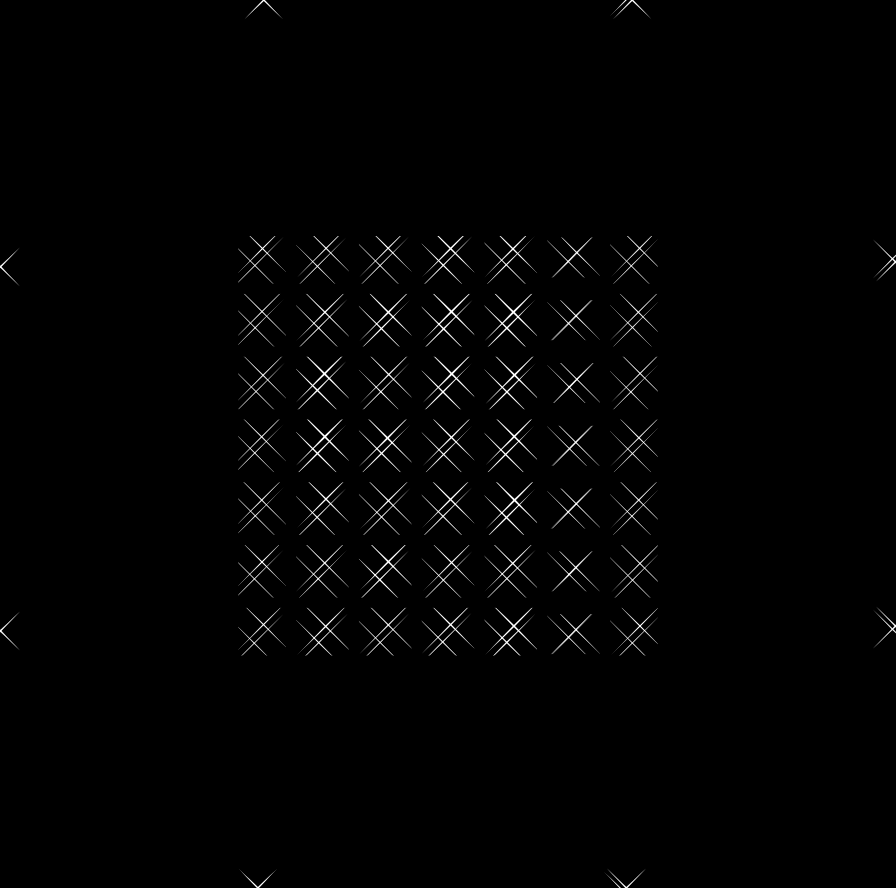
A WebGL 1 fragment shader for this pattern:

```glsl
precision highp float;
// A square lattice of thin diagonal glints on black, with eight lone glints on the rim.
// Each lattice cell crosses two tapered X-shaped stars; a hash varies their place and
// strength, and a box trims them. Lengths are in units of the canvas height.
uniform vec2 u_resolution;

#define PITCH 0.0707
#define CELL_REACH 0.0296
#define FIELD_HALF 0.2362
#define ARM_LENGTH 0.046
#define RIM_ARM 0.031
#define LINE_HALF 0.00085
#define JITTER 0.0022
#define MAIN_STAR vec2(0.0033, 0.0098)
#define SIDE_STAR vec2(-0.0052, -0.0092)

float hash(vec2 p) {
  vec3 q = fract(vec3(p.xyx) * 0.1031);
  q += dot(q, q.yzx + 33.33);
  return fract((q.x + q.y) * q.z);
}

// Pixel coverage of a needle along x that narrows to nothing at both tips.
float needle(vec2 p, float armLength, float halfWidth) {
  float px = 1.0 / u_resolution.y;
  float w = halfWidth * max(1.0 - abs(p.x) / armLength, 0.0);
  float d = abs(p.y);
  return clamp(0.5 + (w - d) / px, 0.0, 1.0) - clamp(0.5 - (w + d) / px, 0.0, 1.0);
}

// Two needles crossed on the diagonals.
float star(vec2 p, float armLength, float halfWidth) {
  vec2 q = vec2(p.x + p.y, p.y - p.x) * 0.70711;
  float a = needle(q, armLength, halfWidth);
  float b = needle(q.yx, armLength, halfWidth);
  return a + b - a * b;
}

// Soft-edged box mask.
float box(vec2 p, vec2 halfSize) {
  vec2 d = (halfSize - abs(p)) * u_resolution.y + 0.5;
  return clamp(min(d.x, d.y), 0.0, 1.0);
}

float lattice(vec2 p) {
  vec2 id = clamp(floor(p / PITCH + 0.5), -3.0, 3.0);
  vec2 q = p - id * PITCH;
  vec2 seed = id + 11.0;
  vec2 wobble = vec2(hash(seed), hash(seed + 37.0)) - 0.5;

  // The second column from the right is flatter; outer columns are fainter.
  float flatColumn = 1.0 - step(0.5, abs(id.x - 2.0));
  float outer = max(flatColumn, step(2.5, abs(id.x)));
  float strength = mix(0.75 + 0.5 * hash(seed + 71.0), 0.7, outer);
  vec2 reach = vec2(CELL_REACH, mix(CELL_REACH, 0.0225, flatColumn));
  vec2 squash = vec2(1.0, mix(1.0, 0.5, flatColumn));

  float mainStar = star(q - MAIN_STAR * squash - wobble * JITTER,
                        ARM_LENGTH, LINE_HALF * strength);
  float sideStar = star(q - SIDE_STAR * squash + wobble.yx * JITTER,
                        ARM_LENGTH, LINE_HALF * strength * 0.8);
  float light = max(mainStar, sideStar) + 0.4 * min(mainStar, sideStar);
  return light * box(q, reach) * box(p, vec2(FIELD_HALF));
}

// Lone stars cut by the canvas edge, doubled on the right side.
float rim(vec2 p) {
  vec2 side = vec2(p.x < 0.0 ? -1.0 : 1.0, p.y < 0.0 ? -1.0 : 1.0);
  float right = step(0.0, p.x);
  float low = step(p.y, 0.0);
  vec2 twin = vec2(-0.0035, 0.0035 * side.y);
  vec2 ends = p - vec2(side.x * 0.2075 - low * 0.0066, side.y * 0.5);
  vec2 flanks = p - vec2(side.x * 0.504, side.y * 0.205 - (1.0 - right) * 0.0055);
  float light = max(star(ends, RIM_ARM, LINE_HALF), star(flanks, RIM_ARM, LINE_HALF));
  float second = max(star(ends - twin, RIM_ARM, LINE_HALF * 0.8),
                     star(flanks - twin, RIM_ARM, LINE_HALF * 0.8));
  return max(light, second * right);
}

void main() {
  vec2 p = (gl_FragCoord.xy - 0.5 * u_resolution) / u_resolution.y;
  vec2 latticeCentre = vec2(0.0, -0.002);
  float light = max(lattice(p - latticeCentre), rim(p));
  gl_FragColor = vec4(vec3(min(light, 1.0)), 1.0);
}
```
